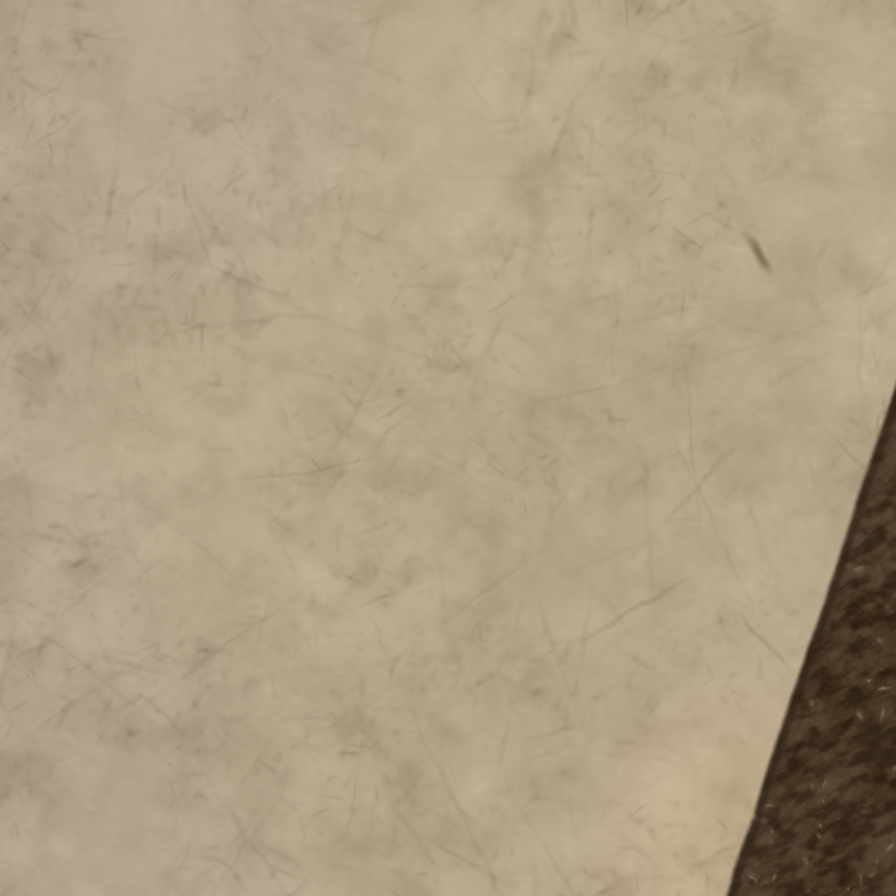
This texture is drawn by a WebGL 2 fragment shader. Its source:

```glsl
#version 300 es
precision highp float;

uniform vec2 u_resolution;
out vec4 fragColor;

vec2 hash22(vec2 p) {
    vec3 q = fract(p.xyx * vec3(0.1031, 0.1030, 0.0973));
    q += dot(q, q.yzx + 33.33);
    return fract((q.xx + q.yz) * q.zy);
}

float valueNoise(vec2 p) {
    vec2 i = floor(p), f = fract(p);
    f = f * f * (3.0 - 2.0 * f);
    float bottom = mix(hash22(i).x, hash22(i + vec2(1, 0)).x, f.x);
    float top = mix(hash22(i + vec2(0, 1)).x, hash22(i + vec2(1, 1)).x, f.x);
    return mix(bottom, top, f.y);
}

float fbm(vec2 p) {
    float sum = 0.0, amplitude = 0.5;
    for (int i = 0; i < 5; i++) {
        sum += amplitude * valueNoise(p);
        p = mat2(1.6, 1.2, -1.2, 1.6) * p + 7.3;
        amplitude *= 0.5;
    }
    return sum;
}

// Soft stroke from a to b, thinning out towards both ends
float stroke(vec2 p, vec2 a, vec2 b, float width) {
    vec2 along = b - a;
    float t = clamp(dot(p - a, along) / dot(along, along), 0.0, 1.0);
    float fade = 0.3 + 2.8 * t * (1.0 - t);
    return fade * (1.0 - smoothstep(0.0, width, length(p - a - along * t)));
}

// One randomly turned stroke per cell; reach is its half length in cells
float scratches(vec2 p, float cells, float reach, float width, float seed) {
    p = p * cells + seed;
    vec2 cell = floor(p);
    float ink = 0.0;
    for (int y = -1; y <= 1; y++) {
        for (int x = -1; x <= 1; x++) {
            vec2 id = cell + vec2(x, y);
            vec2 centre = id + hash22(id);
            vec2 shape = hash22(id + 51.7);
            vec2 look = hash22(id + 113.1);
            float angle = 3.1416 * shape.x;
            vec2 arm = vec2(cos(angle), sin(angle)) * reach * mix(0.25, 1.0, shape.y);
            float line = stroke(p, centre - arm, centre + arm, width * cells * mix(0.7, 1.5, look.y));
            ink = max(ink, line * look.x);
        }
    }
    return ink;
}

vec3 paleStone(vec2 uv) {
    vec2 bend = vec2(fbm(uv * 12.0), fbm(uv * 12.0 + 40.0)) - 0.48;
    vec2 ripple = vec2(valueNoise(uv * 70.0), valueNoise(uv * 70.0 + 31.0)) - 0.5;
    vec2 p = uv + 0.012 * bend + 0.003 * ripple;
    float cloud = fbm(p * 5.0 + 3.0) - 0.48;
    float mottle = fbm(p * 17.0 + 20.0) - 0.48;
    float wear = smoothstep(0.30, 0.60, fbm(uv * 8.0 + 11.0));
    float broken = smoothstep(0.25, 0.62, fbm(uv * 42.0 + 5.0));

    vec3 color = vec3(0.712, 0.652, 0.549);
    color += vec3(0.016, 0.012, 0.004) * (uv.x + 0.4 * uv.y - 0.7);
    color += 0.055 * cloud + 0.085 * mottle;
    color += 0.036 * (fbm(uv * 58.0) - 0.48);

    // Cool haze in the upper left, warm tint beside the joint
    float haze = exp(-24.0 * dot(uv - vec2(0.2, 0.95), uv - vec2(0.2, 0.95)));
    color = mix(color, vec3(0.685, 0.637, 0.565), 0.35 * haze);
    float warmth = smoothstep(0.3, 0.0, distance(uv, vec2(0.83, 0.05)));
    color += vec3(0.020, 0.008, -0.008) * warmth;

    // Scratches from long and faint to short and dense, partly worn away
    float ink = 0.30 * scratches(p, 4.0, 0.90, 0.0046, 3.0);
    ink += 0.32 * scratches(p, 7.0, 0.85, 0.0046, 47.0);
    ink += 0.36 * scratches(p, 13.0, 0.75, 0.0046, 17.0) * mix(0.5, 1.0, wear);
    ink += 0.36 * scratches(p, 20.0, 0.65, 0.0046, 83.0) * mix(0.3, 1.0, wear);
    ink += 0.42 * scratches(p, 32.0, 0.55, 0.0046, 29.0) * wear;
    ink += 0.36 * scratches(p, 52.0, 0.38, 0.0050, 71.0) * wear;
    ink *= mix(0.40, 1.10, broken);
    ink += 0.45 * stroke(p, vec2(0.65, 0.285), vec2(0.77, 0.36), 0.0045);
    ink += 0.45 * stroke(p, vec2(0.82, 0.32), vec2(0.885, 0.25), 0.0050);

    // Ragged smudges and faint light chips
    float smudge = smoothstep(0.50, 0.76, fbm(p * 22.0 + 60.0));
    ink += 0.34 * smudge * mix(0.4, 1.0, wear);
    color -= vec3(0.122, 0.124, 0.120) * min(ink, 1.0);
    color += 0.020 * scratches(p, 26.0, 0.30, 0.007, 90.0);

    // Single deep gouge
    float gouge = stroke(p, vec2(0.832, 0.738), vec2(0.859, 0.697), 0.008);
    return mix(color, vec3(0.36, 0.30, 0.19), 0.6 * min(gouge, 1.0));
}

vec3 darkStone(vec2 uv) {
    vec2 p = uv + 0.012 * (fbm(uv * 40.0) - 0.48);
    float grain = fbm(mat2(0.9, -0.45, 0.45, 0.9) * p * vec2(50.0, 95.0));
    float patches = fbm(uv * 16.0 + 33.0) - 0.48;
    vec3 color = mix(vec3(0.205, 0.150, 0.092), vec3(0.320, 0.258, 0.188), smoothstep(0.22, 0.76, grain));
    color += 0.09 * patches + 0.06 * (fbm(uv * 130.0) - 0.48);
    float glint = scratches(p, 42.0, 0.32, 0.0050, 9.0);
    return color + vec3(0.24, 0.23, 0.21) * glint * glint * smoothstep(0.3, 0.6, grain);
}

void main() {
    vec2 uv = gl_FragCoord.xy / u_resolution;

    // Signed distance to the slanted joint, positive on the dark side
    float wobble = 0.004 * (fbm(uv * 22.0) - 0.48);
    float joint = 0.949 * (uv.x - 0.810 - 0.333 * uv.y) + wobble;

    vec3 color = mix(paleStone(uv), darkStone(uv), smoothstep(-0.004, 0.004, joint));
    float groove = 1.0 - smoothstep(0.001, 0.007, abs(joint - 0.006));
    color = mix(color, vec3(0.19, 0.145, 0.10), 0.6 * groove);
    fragColor = vec4(color, 1.0);
}
```
